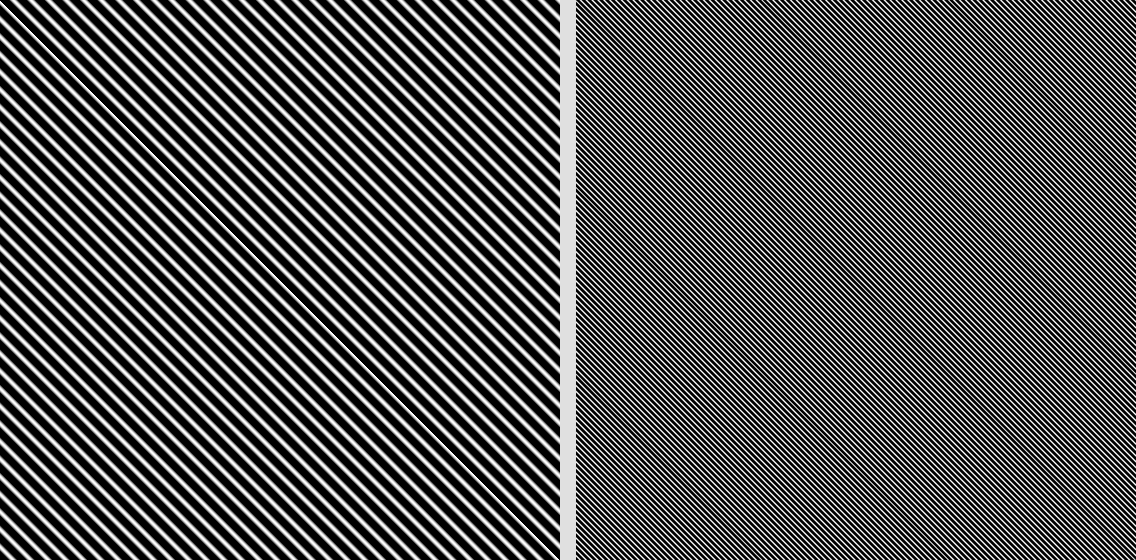
Left: one tile. Right: repeated 3 by 3.
A Shadertoy shader for this pattern:

```glsl
// Soft white diagonal stripes on black, with one clipped stripe along the diagonal.
#define WAVE_RADIANS 200.0      // wave travel across one tile, about 31.83 stripes
#define GROUND_COLOR vec3(0.0)
#define STRIPE_COLOR vec3(1.0)

// Positive half of a sine wave: a soft ridge over half the repeat, flat elsewhere.
float softRidge(float angle) {
    return max(-sin(angle), 0.0);
}

void mainImage(out vec4 fragColor, in vec2 fragCoord) {
    vec2 uv = fragCoord / iResolution.xy;

    // The diagonal coordinate wraps once per tile, so opposite edges agree.
    float diagonal = fract(uv.x + uv.y);

    // The last stripe is cut where the coordinate wraps; soften that cut.
    float pixel = 1.0 / iResolution.y;
    float cut = clamp((1.0 - diagonal) / pixel, 0.0, 1.0);

    float stripe = softRidge(WAVE_RADIANS * diagonal) * cut;
    fragColor = vec4(mix(GROUND_COLOR, STRIPE_COLOR, stripe), 1.0);
}
```
